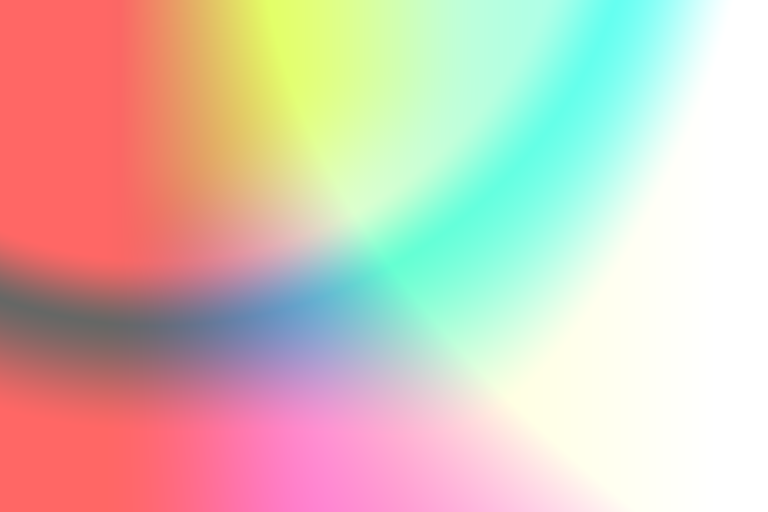
A Shadertoy shader for this background:

```glsl
// Soft colour gradient: a cyan arc sweeping over red, yellow, pink and white fields.

const float FLOOR = 0.395; // darkest value any channel reaches

// Linear ramp from 0 to 1 between two positions
float ramp(float a, float b, float x) {
    return clamp((x - a) / (b - a), 0.0, 1.0);
}

// Ramp that keeps a firm start and eases partly at its end
float softRamp(float width, float x) {
    float t = ramp(0.0, width, x);
    return mix(t, smoothstep(0.0, 1.0, t), 0.5);
}

// Red dips along a large arc, with a different falloff on each side
float arcRed(vec2 p, vec2 center, float radius) {
    float d = length(p - center) - radius;
    float bulge = (p.x - 0.957) / 0.31;
    float outerWidth = 0.205 + 0.14 * exp(-bulge * bulge);
    float innerLevel = 1.0 - 0.11 * smoothstep(0.176, 0.41, p.x)
                           - 0.20 * smoothstep(0.566, 1.09, p.x);
    float outer = mix(FLOOR, 1.0, softRamp(outerWidth, d));
    float inner = mix(FLOOR, innerLevel, softRamp(0.127, -d));
    return d > 0.0 ? outer : inner;
}

// Green climbs from the left up to a curved crease
float creaseGreen(vec2 p, float start) {
    float crease = 0.523 + 0.18 * p.y + 0.543 * p.y * p.y;
    float bend = mix(1.05, 1.75, smoothstep(0.3, 0.6, p.y));
    return mix(FLOOR + 0.01, 1.0, pow(ramp(start, crease, p.x), bend));
}

// Blue rises across a leaning band, then slowly reaches white
float bandBlue(vec2 p) {
    float middle = 0.693 - 0.29 * smoothstep(0.12, 0.59, p.y);
    float band = smoothstep(middle - 0.215, middle + 0.254, p.x);
    return FLOOR + 0.43 * band + 0.175 * ramp(0.78, 1.4, p.x);
}

void mainImage(out vec4 fragColor, in vec2 fragCoord) {
    // Canvas heights, with y measured down from the top edge
    vec2 p = fragCoord / iResolution.y;
    p.y = 1.0 - p.y;

    float red = arcRed(p, vec2(0.309, -0.3125), 0.949);
    float green = creaseGreen(p, 0.235);
    float blue = bandBlue(p);
    fragColor = vec4(red, green, blue, 1.0);
}
```
